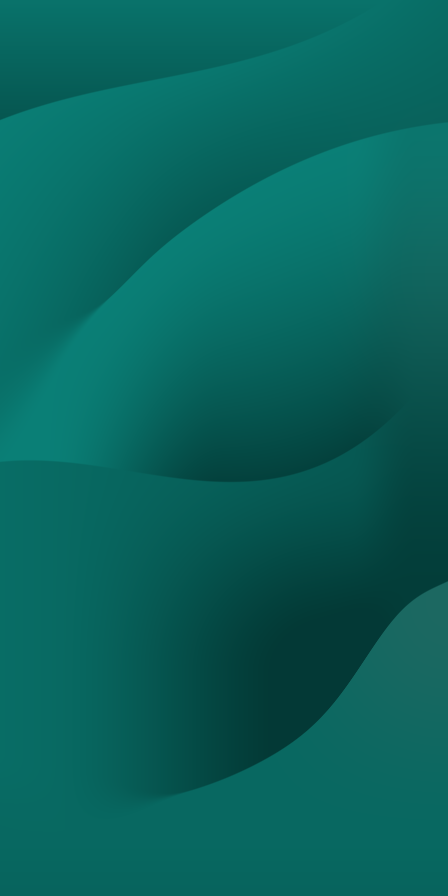
Reproduce this background procedurally as a Shadertoy shader.

```glsl
// Overlapping teal waves with soft shadows, like folded silk.

// Cubic curve with coefficients from constant to third power
float cubic(float x, vec4 k) {
    return k.x + x * (k.y + x * (k.z + x * k.w));
}

float bell(float x, float center, float width) {
    float t = (x - center) / width;
    return exp(-t * t);
}

// Coverage of the area below a curve, given signed depth and softness
float below(float depth, float softness) {
    return smoothstep(-softness, softness, depth);
}

void mainImage(out vec4 fragColor, in vec2 fragCoord) {
    // x runs 0..1 rightward, y runs 0..2 downward
    vec2 uv = fragCoord / iResolution.xy;
    float x = uv.x;
    float y = 2.0 - 2.0 * uv.y;
    float pixel = 1.0 / iResolution.x;

    // Wave crests, from top to bottom
    float ridge = cubic(x, vec4(0.268, -0.394, 0.581, -0.565));
    float hill = cubic(x, vec4(0.926, -1.289, 0.725, -0.089)) + 0.012 * bell(x, 0.25, 0.08);
    float bowl = cubic(x, vec4(1.031, -0.109, 0.931, -1.069));
    float shore = 1.795 - 0.72 * (x - 0.22) * (x - 0.22) - 0.103 * bell(x, 0.9, 0.135);

    // Brightness of each layer
    float skyShade = 0.8 - 1.5 * y;

    float ridgeDepth = clamp((y - ridge) / (hill - ridge), 0.0, 1.0);
    float ridgeShade = 0.95 - 0.18 * x - ridgeDepth * (0.2 + 0.22 * bell(x, 0.4, 0.3));

    float hillDepth = clamp((y - hill) / (bowl - hill), 0.0, 1.0);
    float hillShade = 0.97 - 0.87 * pow(hillDepth, 1.5) * smoothstep(0.1, 0.5, x);

    float bowlShade = 0.72 - 0.35 * x
        - 0.55 * smoothstep(1.0, 1.5, y) * smoothstep(0.1, 0.7, x);

    // The hill and the bowl merge into one slope on the right
    float slopeShade = 0.85 - 0.8 * smoothstep(0.2, 1.35, y);
    float merge = smoothstep(0.78, 0.93, x);
    hillShade = mix(hillShade, slopeShade, merge);
    bowlShade = mix(bowlShade, slopeShade, merge);

    float shoreShade = 0.66 - 0.06 * smoothstep(1.85, 2.0, y);

    // Stack the layers; two crests dissolve toward the left
    float hillSoftness = pixel + 0.12 * (1.0 - smoothstep(0.0, 0.25, x));
    float shoreSoftness = pixel + 0.08 * (1.0 - smoothstep(0.15, 0.42, x));
    float shoreMask = below(y - shore, shoreSoftness);
    float shade = mix(skyShade, ridgeShade, below(y - ridge, pixel));
    shade = mix(shade, hillShade, below(y - hill, hillSoftness));
    shade = mix(shade, bowlShade, below(y - bowl, pixel));
    shade = mix(shade, shoreShade, shoreMask);

    // Teal ramp with a greyish sheen near the right side
    vec3 color = mix(vec3(0.01, 0.225, 0.21), vec3(0.04, 0.505, 0.47), clamp(shade, 0.0, 1.0));
    color.r += 0.04 * smoothstep(0.7, 1.0, x) * bell(y, 0.65, 0.3);
    color.r += 0.08 * shoreMask * smoothstep(0.5, 1.0, x) * (1.0 - smoothstep(1.35, 1.9, y));

    fragColor = vec4(color, 1.0);
}
```
